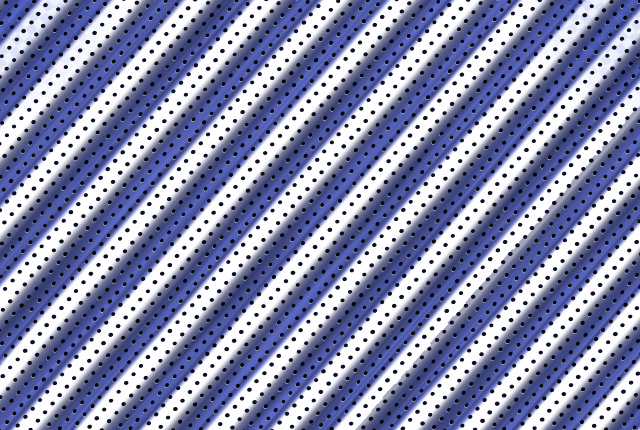
Write a Shadertoy shader that draws this pattern.

```glsl
// Pleated, perforated fabric: soft blue folds alternate with white along a diagonal.
// A skewed lattice adds oval holes; smooth noise varies fold width, shade and streaks,
// with one fold edged by a stepped grey shadow and faint checks in the top corners.

float hash(vec2 p) {
    vec3 q = fract(vec3(p.xyx) * 0.1031);
    q += dot(q, q.yzx + 33.33);
    return fract((q.x + q.y) * q.z);
}

float noise(vec2 p) {
    vec2 i = floor(p), f = fract(p);
    f = f * f * (3.0 - 2.0 * f);
    return mix(mix(hash(i), hash(i + vec2(1, 0)), f.x),
               mix(hash(i + vec2(0, 1)), hash(i + vec2(1, 1)), f.x), f.y);
}

// Colour across one fold: u is 0 at its centre, t runs along it
vec3 foldColor(float u, float t, float id) {
    vec3 white = vec3(0.995, 0.995, 1.0);
    vec3 slate = vec3(0.23, 0.26, 0.48);
    vec3 blue = vec3(0.33, 0.38, 0.71);
    float drift = noise(vec2(t * 3.0, id * 7.3)) - 0.5;
    float streak = noise(vec2(t * 2.5 + id * 5.1, u * 22.0 + id * 3.0));

    // Body: slate on the shaded side, brighter blue on the lit side
    float lit = smoothstep(-0.14, 0.1, u + 0.16 * drift);
    vec3 col = mix(slate, blue, lit);
    col *= 0.88 + 0.24 * streak;
    float crease = exp(-pow((u - 0.19 - 0.06 * drift) * 28.0, 2.0));
    col = mix(col, slate * 0.85, 0.6 * crease);

    // Wide grey penumbra on the upper left, tighter edge on the lower right
    float left = -0.285 + 0.04 * drift;
    col = mix(vec3(0.42, 0.44, 0.56), col, smoothstep(left + 0.01, left + 0.18, u));
    col = mix(white, col, smoothstep(left - 0.12, left + 0.05, u));
    float right = 0.265 + 0.04 * (hash(vec2(id, 4.0)) - 0.5) + 0.03 * drift;
    return mix(col, white, smoothstep(right - 0.05, right + 0.06, u));
}

void mainImage(out vec4 fragColor, in vec2 fragCoord) {
    vec2 p = fragCoord / iResolution.y;
    float px = 1.0 / iResolution.y;

    // Fold coordinates: s counts folds, closing up to the right; t runs along them
    float across = p.x + 0.88 * (1.0 - p.y) - 0.05;
    float s = across * (5.95 + 0.28 * across);
    float t = dot(p, vec2(0.661, 0.751));
    s += 0.03 * (noise(p * 3.0) - 0.5);
    float id = round(s), u = s - id;
    vec3 col = foldColor(u, t, id);

    // Stepped grey shadow beside a single fold
    if (id == 11.0) {
        float edge = -0.41 + 0.06 * hash(vec2(floor(t * 48.0), 2.0));
        float aa = px * 6.0;
        float band = smoothstep(edge - aa, edge + aa, u) * (1.0 - smoothstep(-0.27, -0.18, u));
        col = mix(col, min(col, vec3(0.64, 0.65, 0.73)), band);
    }

    // Faint woven checks on the white near both top corners
    vec2 corner = vec2(min(p.x, iResolution.x * px - p.x), 1.0 - p.y);
    float veil = 1.0 - smoothstep(0.12, 0.3, length(corner));
    vec2 weave = sin(p * mat2(0.8, 0.6, -0.6, 0.8) * 150.0);
    float check = smoothstep(-0.2, 0.2, weave.x * weave.y);
    col *= mix(vec3(1.0), vec3(0.87, 0.89, 0.97), veil * (0.4 + 0.6 * check));

    // Holes: a skewed lattice, gently bent where the cloth folds
    float inBlue = smoothstep(-0.34, -0.2, u) * (1.0 - smoothstep(0.2, 0.32, u));
    vec2 bent = p + 0.002 * vec2(sin(6.2832 * s), cos(5.0 * t + s));
    mat2 lattice = mat2(0.0171, 0.0200, 0.0262, -0.0085);
    vec2 q = inverse(lattice) * bent;
    vec2 cell = round(q);
    vec2 jitter = vec2(hash(cell), hash(cell + 57.0)) - 0.5;
    vec2 d = lattice * (q - cell) - 0.0016 * jitter;
    d = vec2(dot(d, vec2(0.8, 0.6)), dot(d, vec2(-0.6, 0.8)));
    float radius = 0.0047 + 0.0006 * (hash(cell + 19.0) - 0.5);
    float hole = length(d * vec2(0.95, 1.08)) - radius;

    // Pale crescent on the rim of holes in the blue, then the dark opening
    float rim = length((d + vec2(0.0014, 0.0008)) * vec2(0.95, 1.08)) - radius;
    float glint = inBlue * step(0.4, hash(cell + 83.0));
    float aa = 0.6 * px;
    col = mix(col, vec3(0.82, 0.84, 0.93), 0.8 * glint * (1.0 - smoothstep(-aa, aa, rim)));
    vec3 dark = mix(vec3(0.04, 0.05, 0.14), vec3(0.01, 0.01, 0.04), inBlue);
    col = mix(col, dark, 1.0 - smoothstep(-aa, aa, hole));

    fragColor = vec4(clamp(col, 0.0, 1.0), 1.0);
}
```
